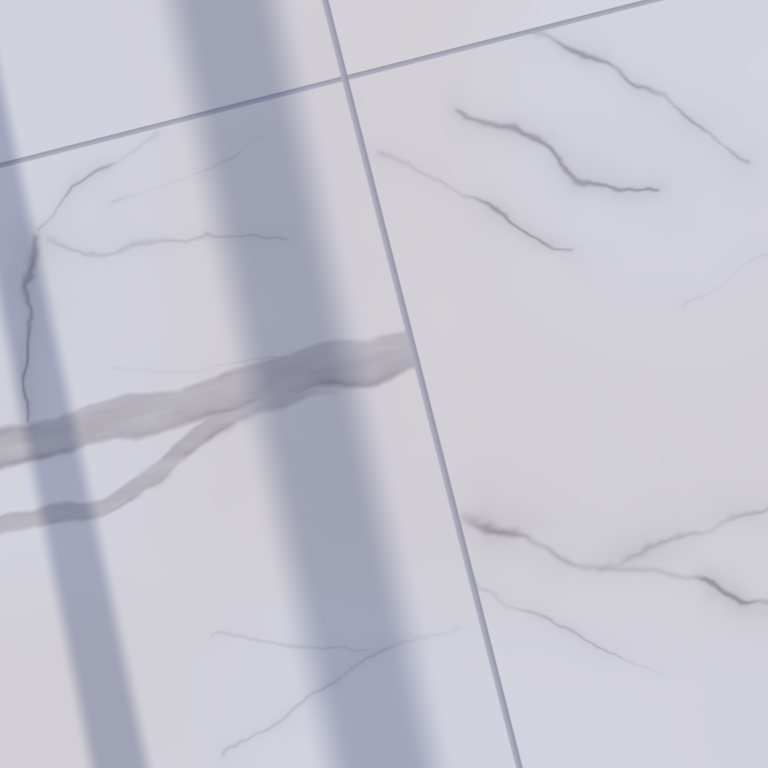
A Shadertoy shader for this texture:

```glsl
#define TILE 1.2
#define CROSSING vec2(0.449, 0.898)
#define TILT 0.248
#define GROUT_HALF 0.0042
#define WARP 0.075
#define STONE_WARM vec3(0.825, 0.815, 0.84)
#define STONE_COOL vec3(0.83, 0.83, 0.875)
#define VEIN_GREY vec3(0.685, 0.675, 0.71)
#define VEIN_DARK vec3(0.53, 0.52, 0.56)
#define GROUT_COLOR vec3(0.58, 0.58, 0.65)
#define SHADE_TINT vec3(0.765, 0.79, 0.85)

float hash(vec2 p) {
    return fract(sin(dot(p, vec2(127.1, 311.7))) * 43758.5453);
}

float noise(vec2 p) {
    vec2 i = floor(p), f = fract(p);
    f = f * f * (3.0 - 2.0 * f);
    return mix(mix(hash(i), hash(i + vec2(1, 0)), f.x),
               mix(hash(i + vec2(0, 1)), hash(i + vec2(1, 1)), f.x), f.y);
}

float fbm(vec2 p) {
    float sum = 0.0, amp = 0.5;
    for (int i = 0; i < 5; i++) {
        sum += amp * noise(p);
        p = mat2(1.6, 1.2, -1.2, 1.6) * p + 7.3;
        amp *= 0.5;
    }
    return sum;
}

// Thin tapering crack from a to b with a faint halo
float vein(vec2 p, vec2 a, vec2 b, float width) {
    vec2 d = b - a;
    float h = clamp(dot(p - a, d) / dot(d, d), 0.0, 1.0);
    float dist = length(p - a - d * h);
    float core = dist / (width * mix(1.0, 0.5, h));
    return 0.7 * exp(-core * core) + 0.28 * exp(-dist / (width * 4.0));
}

// Ragged filled seam; x is its body, y its dark rims
vec2 seam(float offset, float halfWidth, float rough) {
    float edge = abs(offset) - halfWidth;
    float rim = exp(-abs(offset + halfWidth * 0.8) / 0.004)
              + 0.6 * rough * exp(-abs(offset - halfWidth * 0.8) / 0.004);
    return vec2(1.0 - smoothstep(-0.004, 0.004, edge), rim * rough);
}

float softBand(float x, float halfWidth, float blur) {
    return 1.0 - smoothstep(halfWidth - blur, halfWidth + blur, abs(x));
}

void mainImage(out vec4 fragColor, in vec2 fragCoord) {
    vec2 p = fragCoord / iResolution.xy;
    float aa = 1.0 / iResolution.y;

    // Tilted tile grid
    float c = cos(TILT), s = sin(TILT);
    vec2 q = mat2(c, -s, s, c) * (p - CROSSING);
    vec2 cell = floor(q / TILE);
    vec2 local = q - cell * TILE;
    float lower = step(q.y, 0.0);
    float left = lower * step(q.x, 0.0);
    float right = lower - left;

    // Shared distortion and patchiness
    vec2 warp = vec2(fbm(p * 8.0), fbm(p * 8.0 + 31.0)) - 0.485;
    vec2 w = p + WARP * warp;
    float patchy = smoothstep(0.2, 0.7, noise(p * 17.0 + 4.0));

    // Polished stone with slow tint drift
    vec3 col = mix(STONE_WARM, STONE_COOL, smoothstep(0.3, 0.7, noise(p * 2.3 + 9.0)));
    col += 0.012 * (hash(cell + 5.0) - 0.5) + 0.012 * (fbm(p * 5.0 + 2.0) - 0.5);

    // Broad grey seam and the branch that joins it
    float along = q.x + 0.03 * warp.x;
    float across = q.y + 0.05 * warp.y;
    float rough = smoothstep(0.35, 0.65, fbm(q * vec2(11.0, 30.0)));
    float branchY = mix(-0.455, -0.375, smoothstep(-0.46, -0.2, along));
    vec2 trunk = seam(across + 0.355, 0.025, rough);
    vec2 branch = seam(across - branchY, 0.013, rough);
    branch *= 1.0 - smoothstep(-0.2, -0.08, along);
    float streaks = fbm(q * vec2(14.0, 60.0) + 3.0);
    float body = max(trunk.x, branch.x) * (0.5 + 0.7 * streaks);
    col = mix(col, VEIN_GREY, left * clamp(body, 0.0, 1.0));
    col = mix(col, VEIN_DARK, left * min(0.55 * max(trunk.y, branch.y), 0.6));

    // Cracks of the left tile
    float cracks = left * (0.7 * vein(w, vec2(0.05, 0.69), vec2(0.033, 0.46), 0.004)
        + 0.55 * vein(w, vec2(0.208, 0.83), vec2(0.05, 0.70), 0.0035)
        + 0.28 * vein(w, vec2(0.065, 0.688), vec2(0.377, 0.68), 0.003)
        + 0.3 * vein(w, vec2(0.61, 0.19), vec2(0.286, 0.023), 0.003));

    // Forked crack of the right tile
    cracks += right * (0.9 * vein(w, vec2(0.60, 0.335), vec2(1.05, 0.195), 0.0055)
        + 0.4 * vein(w, vec2(0.79, 0.275), vec2(1.03, 0.36), 0.004)
        + 0.4 * vein(w, vec2(0.625, 0.258), vec2(0.85, 0.11), 0.003));

    // Parallel cracks stepping up the right tile
    for (int i = 0; i < 3; i++) {
        float k = float(i);
        vec2 start = vec2(0.487, 0.795) + k * vec2(0.113, 0.08);
        vec2 run = vec2(0.26, -0.11 - 0.025 * k);
        cracks += right * 0.7 * vein(w, start, start + run, 0.0045);
    }

    // Faint scattered cracks, different in every tile
    for (int i = 0; i < 7; i++) {
        vec2 seed = cell * 17.0 + float(i) * 3.7;
        vec2 start = TILE * vec2(hash(seed), hash(seed + 1.3));
        float angle = -0.9 + 1.3 * hash(seed + 2.9);
        vec2 run = 0.2 * vec2(cos(angle), sin(angle));
        cracks += 0.2 * vein(local + WARP * warp, start, start + run, 0.003);
    }
    col = mix(col, VEIN_DARK, min(cracks * (0.3 + 0.7 * patchy), 0.75));

    // Grout with a dark lip on one side
    vec2 joint = q - TILE * round(q / TILE);
    vec2 line = 1.0 - smoothstep(GROUT_HALF - aa, GROUT_HALF + aa, abs(joint) * vec2(1.0, 1.25));
    vec2 lip = smoothstep(-GROUT_HALF, GROUT_HALF, joint);
    col = mix(col, GROUT_COLOR + 0.1 * (1.0 - lip.y), 0.9 * line.y);
    col = mix(col, GROUT_COLOR + 0.1 * (1.0 - lip.x), 0.95 * line.x);

    // Slanted soft shadows
    float wide = softBand(p.x - 0.50 + 0.21 * p.y, 0.066, 0.032);
    float narrow = softBand(p.x - 0.156 + 0.206 * p.y, 0.036 - 0.008 * p.y, 0.013);
    col *= mix(vec3(1.0), SHADE_TINT, max(wide, narrow));

    fragColor = vec4(clamp(col, 0.0, 1.0), 1.0);
}
```
